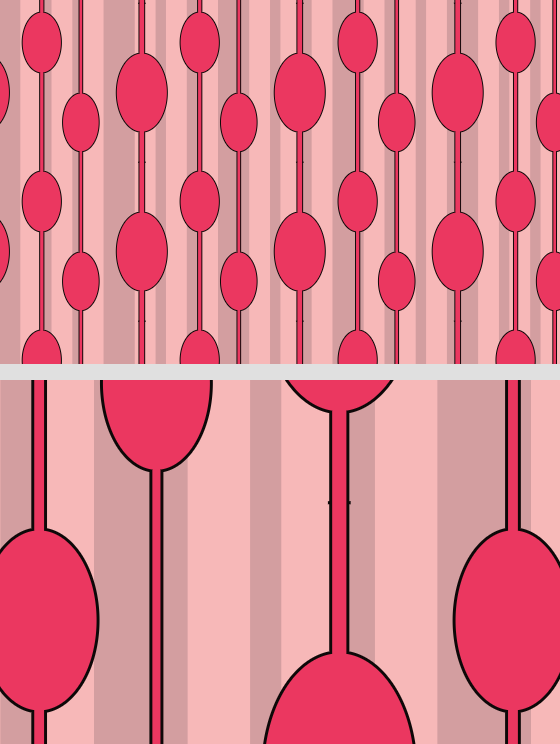
Top, the full canvas; bottom, a detail of the centre.
A WebGL 1 fragment shader for this pattern:

```glsl
precision highp float;
// Outlined oval beads on vertical strands over two-tone pink stripes.

uniform vec2 u_resolution;

#define CANVAS_WIDTH 768.0              // design units across the canvas
#define BEAD_PERIOD vec2(216.6, 218.0)  // spacing of the three-strand group
#define STRIPE_UNIT 14.27               // width of the narrowest stripe
#define STRIPE_START 142.0              // left edge of a wide dark stripe
#define OUTLINE 1.35
#define LIGHT_PINK vec3(0.970, 0.722, 0.722)
#define DUSTY_PINK vec3(0.828, 0.618, 0.627)
#define BEAD_RED vec3(0.922, 0.216, 0.376)
#define INK vec3(0.05, 0.03, 0.03)

// Antialiased coverage of a signed distance
float coverage(float dist, float pixel) {
    return clamp(0.5 - dist / pixel, 0.0, 1.0);
}

// Approximate signed distance to an axis-aligned ellipse
float ellipseDistance(vec2 p, vec2 radii) {
    float scaled = length(p / radii);
    float slope = length(p / (radii * radii));
    return scaled * (scaled - 1.0) / max(slope, 1e-5);
}

// Offset from the nearest repeat of a centre
vec2 nearestRepeat(vec2 p, vec2 center) {
    return mod(p - center + 0.5 * BEAD_PERIOD, BEAD_PERIOD) - 0.5 * BEAD_PERIOD;
}

// Endless vertical strand joined to its column of beads
float beadStrand(vec2 p, vec2 center, vec2 radii, float halfWidth) {
    vec2 q = nearestRepeat(p, center);
    return min(ellipseDistance(q, radii), abs(q.x) - halfWidth);
}

// Distance to a dark band, measured in stripe units
float bandDistance(float x, float left, float width) {
    return abs(x - left - 0.5 * width) - 0.5 * width;
}

// Stripe rhythm: one wide and two narrow dark bands in every eleven units
vec3 stripes(float x, float pixel) {
    float u = mod((x - STRIPE_START) / STRIPE_UNIT + 1.0, 11.0) - 1.0;
    float band = bandDistance(u, 0.0, 3.0);
    band = min(band, bandDistance(u, 5.0, 1.0));
    band = min(band, bandDistance(u, 8.0, 1.0));
    return mix(LIGHT_PINK, DUSTY_PINK, coverage(band * STRIPE_UNIT, pixel));
}

void main() {
    float pixel = CANVAS_WIDTH / u_resolution.x;
    vec2 p = vec2(gl_FragCoord.x, u_resolution.y - gl_FragCoord.y) * pixel;

    // Two slim strands and one broad strand
    float dist = beadStrand(p, vec2(57.3, 58.3), vec2(27.6, 42.5), 3.6);
    dist = min(dist, beadStrand(p, vec2(110.9, 167.8), vec2(25.8, 41.0), 3.2));
    dist = min(dist, beadStrand(p, vec2(194.5, 127.0), vec2(35.7, 55.0), 4.6));

    // Small ink nicks on both sides of the broad strand
    vec2 nick = abs(nearestRepeat(p, vec2(194.5, 222.5))) - vec2(4.4, 0.0);
    float nickDist = max(abs(nick.x) - 0.8, nick.y - 0.7);

    vec3 color = stripes(p.x, pixel);
    color = mix(color, INK, coverage(dist, pixel));
    color = mix(color, BEAD_RED, coverage(dist + OUTLINE, pixel));
    color = mix(color, INK, coverage(nickDist, pixel));
    gl_FragColor = vec4(color, 1.0);
}
```
